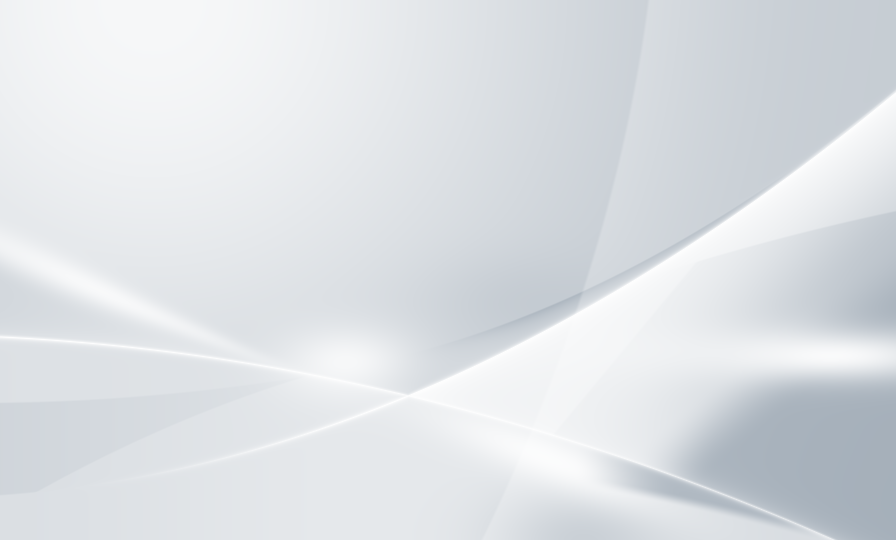
Write a Shadertoy shader that draws this background.

```glsl
// Pale silver backdrop: sweeping translucent sheets bounded by parabolas,
// with soft glows and thin bright rims. Tone is built as one grey value,
// then tinted so that darker areas turn cooler.
#define PAPER 0.97      // brightest background tone
#define FALLOFF 0.18    // darkening away from the upper left
#define DARK_TONE 0.68  // slate wedge at the right
#define TINT 0.13       // coolness of the shadows
#define RIM_WIDTH 0.004 // thickness of the bright rims
#define EDGE 1.2        // edge smoothing

// 1 where d is positive, with a smoothed border
float cover(float d) {
    float w = EDGE / iResolution.y;
    return smoothstep(-w, w, d);
}

// Parabola a + b t + c t^2, with k = (a, b, c)
float arc(vec3 k, float t) {
    return k.x + t * (k.y + t * k.z);
}

float bell(float d, float width) {
    d /= width;
    return exp(-d * d);
}

float glow(vec2 p, vec2 center, vec2 radius) {
    vec2 q = (p - center) / radius;
    return exp(-dot(q, q));
}

// 1 below lo, falling to 0 above hi
float fade(float lo, float hi, float t) {
    return 1.0 - smoothstep(lo, hi, t);
}

// Open sky with the left ridge and the shadow over the rising sheet
float backdrop(vec2 p, float rise) {
    float d = length((p - vec2(0.17, 1.0)) * vec2(1.0, 0.6));
    float tone = PAPER - FALLOFF * smoothstep(0.0, 0.75, d);

    float ridge = p.y - arc(vec3(0.548, -0.80, 0.25), p.x);
    float left = fade(0.22, 0.38, p.x);
    float shade = fade(-0.07, 0.0, ridge) * left;
    tone = mix(tone, 0.845 + 0.2 * p.x, shade);
    float width = mix(0.035, 0.012, smoothstep(0.0, 0.35, p.x));
    float along = 0.55 + 0.45 * bell(p.x - 0.11, 0.10);
    tone = mix(tone, 0.975, bell(ridge, width) * along * left);

    float gap = 0.006 + 0.24 * (1.0 - p.x) * (1.0 - p.x);
    float under = rise + gap - p.y;
    float reach = smoothstep(0.44, 0.62, p.x) * fade(0.78, 0.97, p.x);
    tone -= 0.03 * glow(p, vec2(0.57, 0.45), vec2(0.10, 0.08));
    tone = mix(tone, 0.885, 0.5 * cover(under) * smoothstep(0.44, 0.55, p.x));
    return tone - 0.13 * cover(under) * exp(-max(under, 0.0) / 0.022) * reach;
}

// Crossing folds at the lower left
float leftSheet(vec2 p) {
    float upper = p.y - arc(vec3(0.254, 0.02, 0.36), p.x);
    float lower = p.y - arc(vec3(0.05, 0.98, -0.70), p.x);
    float tone = 0.88 + 0.03 * p.x;
    tone = mix(tone, 0.835 + 0.14 * p.x, cover(-upper));
    return mix(tone, 0.868 + 0.10 * p.x, cover(-lower));
}

// Bright sheet at the right, with its fold and the slate wedge
float rightSheet(vec2 p, float rise) {
    float depth = max(rise - p.y, 0.0);
    float tone = 0.95 - 0.13 * smoothstep(0.6, 1.0, p.x) * smoothstep(0.0, 0.3, depth);
    tone += 0.035 * exp(-depth / 0.035);
    float fold = arc(vec3(-0.066, 1.0, -0.325), p.x);
    tone -= 0.04 * cover(fold - p.y) * smoothstep(0.7, 1.0, p.x);
    float seam = 0.768 + 0.5 * (p.y - 0.496);
    tone -= 0.018 * cover(p.x - seam) * cover(fold - p.y);

    float wedge = p.y - (0.51 + 1.33 * (p.x - 1.0));
    tone = mix(tone, DARK_TONE, fade(-0.11, 0.05, wedge) * smoothstep(0.66, 0.80, p.x));
    tone = mix(tone, 0.98, 0.35 * glow(p, vec2(0.82, 0.35), vec2(0.25, 0.055)));
    return mix(tone, 0.99, 0.95 * glow(p, vec2(0.931, 0.341), vec2(0.13, 0.042)));
}

// Floor below both curves
float bottomSheet(vec2 p, float fall) {
    float tone = mix(0.875, 0.91, smoothstep(0.0, 0.4, p.x));
    tone -= 0.05 * smoothstep(0.5, 0.9, p.x);
    tone -= 0.11 * glow(p, vec2(0.64, 0.0), vec2(0.09, 0.09));
    float streak = p.y - (0.14 - 0.62 * (p.x - 0.63));
    tone = mix(tone, 0.985, bell(streak, 0.05) * bell(p.x - 0.61, 0.13));
    float thick = 0.25 * (0.94 - p.x);
    float sliver = fade(thick - 0.015, thick + 0.008, fall - p.y);
    sliver *= smoothstep(0.64, 0.76, p.x) * fade(0.86, 0.95, p.x);
    return mix(tone, 0.70, sliver);
}

void mainImage(out vec4 fragColor, in vec2 fragCoord) {
    vec2 p = fragCoord / iResolution.xy;
    float rise = arc(vec3(0.083, 0.117, 0.628), p.x);
    float fall = arc(vec3(0.376, -0.081, -0.347), p.x);
    float underRise = cover(rise - p.y);
    float underFall = cover(fall - p.y);

    // Sheets
    float tone = mix(backdrop(p, rise), leftSheet(p), underFall);
    float lowerTone = mix(rightSheet(p, rise), bottomSheet(p, fall), underFall);
    tone = mix(tone, lowerTone, underRise);

    // Tall translucent veil
    float veil = p.x - arc(vec3(0.538, 0.294, -0.108), p.y);
    tone = mix(tone, 1.0, 0.24 * cover(veil) * exp(-max(veil, 0.0) / 0.20));

    // Central glow and rims
    tone = mix(tone, 0.99, 0.85 * glow(p, vec2(0.387, 0.33), vec2(0.075, 0.065)));
    float riseRim = exp(-abs(p.y - rise) / RIM_WIDTH) * smoothstep(0.05, 0.45, p.x);
    float fallRim = exp(-abs(p.y - fall) / RIM_WIDTH) * (1.0 - 0.3 * p.x);
    float halo = 0.3 * exp(-abs(p.y - fall) / 0.018) * (1.0 - underFall);
    tone = mix(tone, 1.0, clamp(max(max(riseRim, fallRim), halo), 0.0, 0.95));

    fragColor = vec4(tone + TINT * (1.0 - tone) * vec3(-1.0, 0.0, 1.0), 1.0);
}
```
